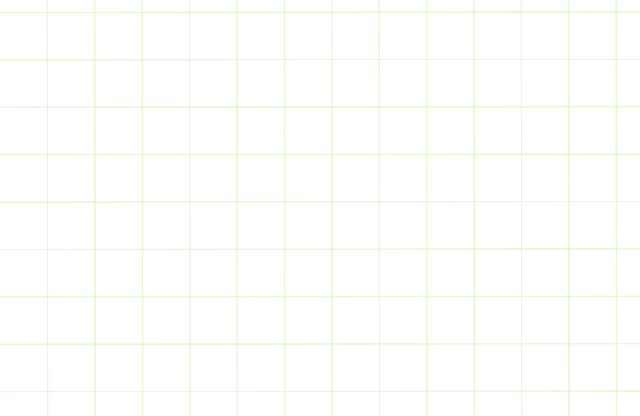
Give the GLSL for this pattern, as a WebGL 2 fragment shader.

```glsl
#version 300 es
precision highp float;
// Sheet of graph paper: hairline pale green rules on white, forming squares
// about 13.5 across and 8.75 down, turned by a tiny angle. Each rule is a
// box-filtered stripe of nearly even ink; the left margin carries no rule.

#define PITCH 0.07406                // square side, in canvas widths
#define LINE_WIDTH 0.00072           // rule thickness, in canvas widths
#define GRID_OFFSET vec2(0.0186, 0.0097) // a crossing, from the centre
#define FIRST_COLUMN -6.0            // number of the leftmost upright rule
#define TILT 0.0009                  // rotation in radians
#define SOFTNESS 1.45                // filter size in pixels
#define INK_VARIATION 0.05           // fading of the rules
#define PAPER vec3(1.0)
#define INK vec3(0.72, 0.93, 0.50)

uniform vec2 u_resolution;
out vec4 outColor;

// Integer hash of a line number and a position, from 0 to 1
float hash(ivec2 cell) {
    uvec2 q = uvec2(cell + 4096) * uvec2(1597334673u, 3812015801u);
    uint n = (q.x ^ q.y) * 1597334673u;
    n = (n ^ (n >> 15u)) * 2246822519u;
    n ^= n >> 13u;
    return float(n >> 8u) / 16777216.0;
}

// Smooth noise along one line
float lineNoise(float along, int line) {
    float cell = floor(along);
    float t = smoothstep(0.0, 1.0, along - cell);
    int i = int(cell);
    return mix(hash(ivec2(i, line)), hash(ivec2(i + 1, line)), t);
}

// Share of the filter footprint covered by a stripe at the given distance
float stripeCoverage(float dist, float footprint) {
    float halfLine = 0.5 * LINE_WIDTH;
    float halfFilter = 0.5 * footprint;
    float overlap = min(dist + halfFilter, halfLine) - max(dist - halfFilter, -halfLine);
    return clamp(overlap / footprint, 0.0, 1.0);
}

// One family of parallel rules; seed separates the two directions
float rules(float across, float along, float footprint, int seed) {
    float line = floor(across / PITCH + 0.5);
    float dist = abs(across - line * PITCH);
    int id = int(line) + seed;
    float strength = 1.0 + INK_VARIATION * (0.5 - lineNoise(along / PITCH, id));
    return stripeCoverage(dist, footprint) * strength;
}

void main() {
    // Canvas widths from the centre, then the slight turn of the sheet
    vec2 p = (gl_FragCoord.xy - 0.5 * u_resolution) / u_resolution.x;
    float c = cos(TILT), s = sin(TILT);
    vec2 grid = vec2(c * p.x + s * p.y, c * p.y - s * p.x) - GRID_OFFSET;

    // Both directions, without doubling the ink where they cross
    float footprint = SOFTNESS / u_resolution.x;
    float vertical = rules(grid.x, grid.y, footprint, 0);
    vertical *= step(FIRST_COLUMN - 0.5, grid.x / PITCH);
    float horizontal = rules(grid.y, grid.x, footprint, 100);
    float ink = 1.0 - (1.0 - vertical) * (1.0 - horizontal);

    outColor = vec4(mix(PAPER, INK, clamp(ink, 0.0, 1.0)), 1.0);
}
```
